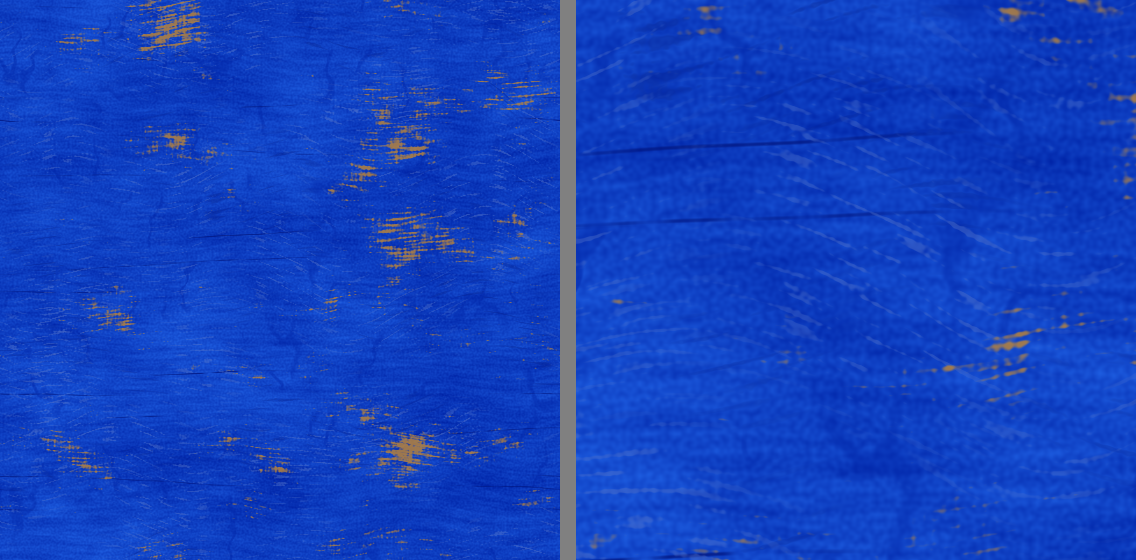
Left, the full canvas; right, a detail of the centre.
A three.js fragment shader for this texture:

```glsl
varying vec2 vUv;

const vec3 DEEP_BLUE = vec3(0.005, 0.150, 0.665);
const vec3 BRIGHT_BLUE = vec3(0.095, 0.325, 0.840);
const vec3 GROOVE_BLUE = vec3(0.005, 0.080, 0.490);
const vec3 SCRATCH_BLUE = vec3(0.320, 0.440, 0.780);
const vec3 OCHRE = vec3(0.690, 0.500, 0.250);

vec2 hash2(vec2 p) {
  vec3 h = fract(p.xyx * vec3(0.1031, 0.1030, 0.0973));
  h += dot(h, h.yzx + 33.33);
  return fract((h.xx + h.yz) * h.zy);
}

float cornerSlope(vec2 cell, vec2 offset, vec2 f, vec2 repeats, float seed) {
  float angle = 6.28319 * hash2(mod(cell + offset, repeats) + seed * 37.7).x;
  return dot(vec2(cos(angle), sin(angle)), f - offset);
}

// Gradient noise that wraps after a whole number of cells
float noise(vec2 uv, vec2 repeats, float seed) {
  vec2 p = uv * repeats;
  vec2 cell = floor(p);
  vec2 f = p - cell;
  vec2 u = f * f * f * (f * (f * 6.0 - 15.0) + 10.0);
  float low = mix(cornerSlope(cell, vec2(0.0), f, repeats, seed),
                  cornerSlope(cell, vec2(1.0, 0.0), f, repeats, seed), u.x);
  float high = mix(cornerSlope(cell, vec2(0.0, 1.0), f, repeats, seed),
                   cornerSlope(cell, vec2(1.0), f, repeats, seed), u.x);
  return mix(low, high, u.y);
}

float clouds(vec2 uv, vec2 repeats, float seed) {
  float sum = 0.0;
  float weight = 1.0;
  for (int i = 0; i < 5; i++) {
    sum += weight * noise(uv, repeats, seed + float(i));
    repeats = repeats * 2.0 + 1.0;
    weight *= 0.62;
  }
  return sum;
}

// Curves horizontal strokes up and down
vec2 bend(vec2 uv, vec2 repeats, float amount, float seed) {
  return uv + vec2(0.0, amount * noise(uv, repeats, seed));
}

// Fine strokes gathered in patches and roughened by the grain
float scratches(vec2 uv, vec2 repeats, float cover, float grain, float seed) {
  float patches = smoothstep(-0.10, 0.40, noise(uv, vec2(5.0, 7.0), seed) + cover);
  vec2 path = bend(uv, vec2(4.0, 2.0), 0.11, seed + 1.0);
  return patches * smoothstep(0.22, 0.46, noise(path, repeats, seed + 2.0) + 0.25 * grain);
}

// Long thin grooves, tapered at both ends
float grooves(vec2 uv) {
  float ink = 0.0;
  for (int i = 0; i < 22; i++) {
    vec2 spot = hash2(vec2(float(i) + 3.0, 71.0));
    vec2 shape = hash2(vec2(float(i) + 9.0, 23.0));
    vec2 d = fract(uv - spot + 0.5) - 0.5;
    float reach = mix(0.06, 0.26, shape.x);
    float wobble = 0.004 * noise(uv, vec2(9.0, 7.0), 60.0);
    float away = abs(d.y - (shape.y - 0.5) * 0.14 * d.x - wobble);
    float taper = 1.0 - smoothstep(0.2, 1.0, abs(d.x) / reach);
    float worn = smoothstep(-0.35, 0.15, noise(uv, vec2(31.0, 13.0), 61.0));
    float strength = mix(0.25, 0.75, hash2(spot * 91.0).x);
    ink = max(ink, strength * taper * worn * (1.0 - smoothstep(0.0002, 0.0018, away)));
  }
  return ink;
}

// Broken, mostly upright stains along noise contours
float veins(vec2 uv) {
  vec2 path = uv + 0.018 * vec2(noise(uv, vec2(37.0), 40.0), noise(uv, vec2(39.0), 41.0));
  float contour = abs(noise(path, vec2(17.0, 9.0), 42.0));
  float broken = smoothstep(0.02, 0.30, noise(uv, vec2(13.0, 12.0), 43.0));
  return broken * (1.0 - smoothstep(0.02, 0.09, contour));
}

// Patches worn through along fine crossed strokes
float wear(vec2 uv, float grain) {
  float patches = noise(uv, vec2(5.0, 8.0), 50.0) + 0.5 * noise(uv, vec2(11.0, 17.0), 51.0);
  vec2 path = bend(uv, vec2(4.0, 3.0), 0.06, 52.0);
  float strokes = noise(path, vec2(21.0, 215.0), 53.0) + 0.8 * noise(path, vec2(33.0, 150.0), 55.0);
  float upright = noise(uv, vec2(190.0, 25.0), 54.0);
  float depth = 1.25 * patches + 0.68 * strokes + 0.32 * upright + 0.22 * grain;
  return smoothstep(0.49, 0.97, depth);
}

void main() {
  vec2 uv = vUv;
  float grain = noise(uv, vec2(241.0, 251.0), 13.0);

  // Mottled paint with brush fibres and fine grain
  vec2 brush = bend(uv, vec2(4.0, 3.0), 0.04, 1.0);
  float tone = 0.55 + 0.48 * clouds(uv, vec2(3.0, 4.0), 2.0);
  tone += 0.26 * noise(brush, vec2(7.0, 75.0), 10.0);
  tone += 0.28 * noise(brush, vec2(19.0, 185.0), 11.0);
  tone += 0.36 * grain;
  vec3 color = mix(DEEP_BLUE, BRIGHT_BLUE, clamp(tone, -0.15, 1.2));

  // Dark marks
  color = mix(color, DEEP_BLUE, 0.45 * veins(uv));
  color = mix(color, GROOVE_BLUE, 0.30 * scratches(uv, vec2(17.0, 175.0), 0.05, grain, 20.0));
  color = mix(color, GROOVE_BLUE, grooves(uv));

  // Pale scratches and exposed ochre
  color = mix(color, SCRATCH_BLUE, 0.46 * scratches(uv, vec2(23.0, 205.0), 0.08, grain, 30.0));
  color = mix(color, SCRATCH_BLUE, 0.42 * scratches(uv, vec2(29.0, 235.0), 0.02, grain, 35.0));
  color = mix(color, OCHRE, 0.88 * wear(uv, grain));

  gl_FragColor = vec4(color, 1.0);
}
```
